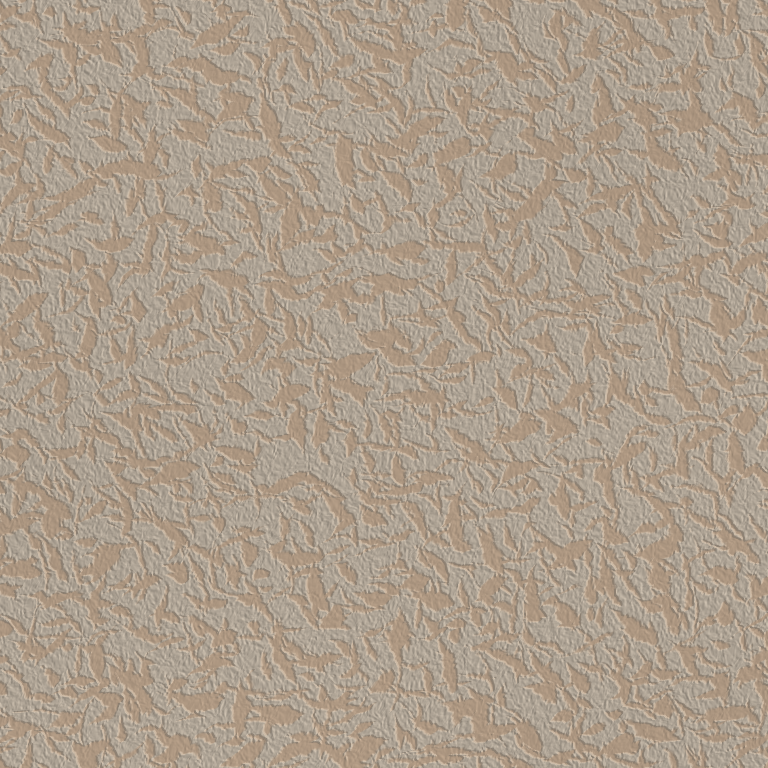
A Shadertoy shader for this texture:

```glsl
// Embossed wallpaper: a raised, grainy grey-beige layer broken by flat tan,
// leaf-shaped gaps. Curved strokes scattered on jittered grids form the gaps;
// the height difference along the light direction gives the relief shading.

const vec3 RAISED_COLOR = vec3(0.678, 0.636, 0.580);
const vec3 GAP_COLOR = vec3(0.674, 0.588, 0.503);
const vec2 LIGHT_DIR = vec2(0.86, 0.51);
const float RELIEF_STEP = 0.0012;     // half distance between height samples
const float RELIEF_GAIN = 0.25;
const float GRAIN_FREQ = 270.0;
const float GAP_GRAIN = 0.5;          // grain strength inside the gaps
const float LAYER_HEIGHT = 0.30;
const float EDGE_SOFTNESS = 0.0012;
const float EDGE_ROUGHNESS = 0.0045;
const float STROKE_ANGLE = -0.55;     // mean direction, running down to the right
const float STROKE_SPREAD = 2.5;

// Integer hash: two values from 0 to 1 for each cell.
vec2 hash2(vec2 cell, uint seed) {
    uvec2 v = uvec2(ivec2(cell)) * 1664525u + 1013904223u + seed * 747796405u;
    v.x += v.y * 1664525u;
    v.y += v.x * 1664525u;
    v ^= v >> 16u;
    v.x += v.y * 1664525u;
    v.y += v.x * 1664525u;
    v ^= v >> 16u;
    return vec2(v & 65535u) / 65535.0;
}

vec2 noise2(vec2 p, uint seed) {
    vec2 i = floor(p), f = fract(p);
    f = f * f * (3.0 - 2.0 * f);
    vec2 low = mix(hash2(i, seed), hash2(i + vec2(1, 0), seed), f.x);
    vec2 high = mix(hash2(i + vec2(0, 1), seed), hash2(i + vec2(1, 1), seed), f.x);
    return mix(low, high, f.y);
}

// Distance to a bent leaf, pointed at both ends and fuller at one.
float leaf(vec2 p, float angle, float halfLength, float halfWidth, float bend) {
    float c = cos(angle), s = sin(angle);
    vec2 q = vec2(c * p.x + s * p.y, c * p.y - s * p.x);
    float t = q.x / halfLength;
    q.y += bend * halfLength * (t * t - 0.4);
    float width = halfWidth * (1.0 - t * t) * (1.0 + 0.5 * clamp(t, -1.0, 1.0));
    return abs(q.y) - width;
}

// One leaf per grid cell, in units of the canvas.
float strokes(vec2 p, float cellSize, float slimness, uint seed) {
    vec2 g = p / cellSize, home = floor(g);
    float d = 1.0;
    for (int y = -1; y <= 1; y++)
    for (int x = -1; x <= 1; x++) {
        vec2 cell = home + vec2(x, y);
        vec2 place = hash2(cell, seed);
        vec2 size = hash2(cell, seed + 1u);
        vec2 turn = hash2(cell, seed + 2u);
        float angle = STROKE_ANGLE + (turn.x - 0.5) * STROKE_SPREAD;
        d = min(d, leaf(g - cell - place, angle, mix(0.30, 0.75, size.x),
                        mix(0.08, 0.20, size.y) * slimness, (turn.y - 0.5) * 0.7));
    }
    return d * cellSize;
}

// Coarse and fine pebbling, a little taller than wide.
float grain(vec2 p) {
    vec2 q = p * vec2(1.15, 0.85) * GRAIN_FREQ;
    q += 1.6 * noise2(q * 0.3, 40u);
    return 0.72 * noise2(q, 41u).x + 0.28 * noise2(q * 1.9, 42u).y;
}

// Returns the height and the share of raised layer at p.
vec2 surface(vec2 p, float pixel) {
    float pebbles = grain(p);
    vec2 w = p + 0.010 * (noise2(p * 24.0, 50u) - 0.5)
               + 0.005 * (noise2(p * 75.0, 51u) - 0.5);
    float d = strokes(w, 0.056, 1.0, 1u);
    d = min(d, strokes(w + 3.7, 0.032, 1.0, 11u));
    d = min(d, strokes(w + 7.3, 0.050, 0.4, 21u));
    d += (pebbles - 0.5) * EDGE_ROUGHNESS;

    float soft = EDGE_SOFTNESS + 0.5 * pixel;
    float raised = smoothstep(-soft, soft, d);
    // A soft rim follows the gaps like a bead of foam.
    float rim = smoothstep(0.0, 0.002, d) * (1.0 - smoothstep(0.002, 0.006, d));
    float height = pebbles * mix(GAP_GRAIN, 1.0, raised)
                 + LAYER_HEIGHT * raised + 0.12 * rim;
    return vec2(height, raised);
}

void mainImage(out vec4 fragColor, in vec2 fragCoord) {
    vec2 p = fragCoord / iResolution.y;
    float pixel = 1.0 / iResolution.y;

    vec2 towardLight = surface(p + LIGHT_DIR * RELIEF_STEP, pixel);
    vec2 awayFromLight = surface(p - LIGHT_DIR * RELIEF_STEP, pixel);
    float relief = (awayFromLight.x - towardLight.x) * RELIEF_GAIN;
    float raised = 0.5 * (towardLight.y + awayFromLight.y);

    // Broad, faint unevenness of the lighting.
    float drift = 0.025 * (noise2(p * 2.5, 60u).x - 0.5);
    vec3 color = mix(GAP_COLOR, RAISED_COLOR, raised);
    color *= 1.0 + 1.4 * clamp(relief, -0.13, 0.13) + drift;
    fragColor = vec4(color, 1.0);
}
```
